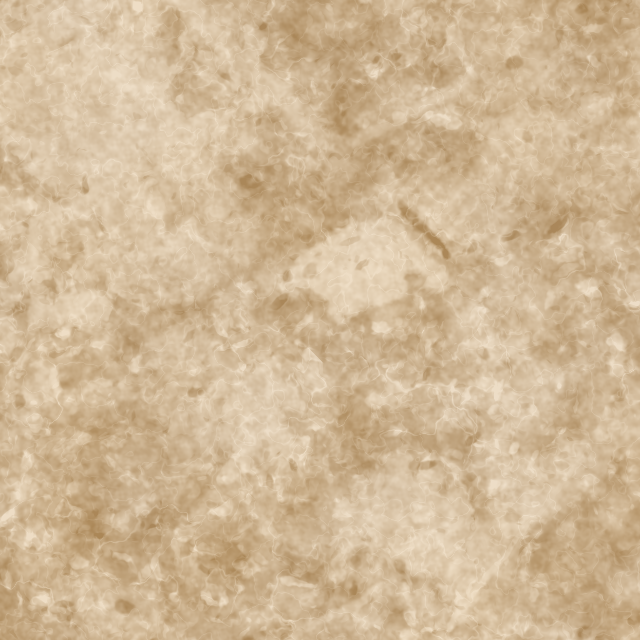
Write a WebGL 2 fragment shader that draws this texture.

```glsl
#version 300 es
precision highp float;
// Polished beige marble: warped noise gives the mottled ground, scattered
// ellipses give pale chips and dark pits, ridged noise gives hairline veins,
// and soft segments and ragged ellipses give the larger bands and patches.
uniform vec2 u_resolution;
out vec4 fragColor;

const vec3 UMBER = vec3(0.73, 0.61, 0.45);
const vec3 CREAM = vec3(0.91, 0.84, 0.74);
const mat2 TURN = mat2(0.8, 0.6, -0.6, 0.8);

float hash(vec2 p) {
  return fract(sin(dot(p, vec2(127.1, 311.7))) * 43758.5453);
}

float noise(vec2 p) {
  vec2 i = floor(p), f = fract(p);
  f = f * f * (3.0 - 2.0 * f);
  return mix(mix(hash(i), hash(i + vec2(1, 0)), f.x),
             mix(hash(i + vec2(0, 1)), hash(i + vec2(1, 1)), f.x), f.y);
}

// Layered noise centred on zero
float fbm(vec2 p, int octaves) {
  float sum = 0.0, total = 0.0, gain = 1.0;
  for (int i = 0; i < octaves; i++) {
    sum += gain * (noise(p) - 0.5);
    total += gain;
    gain *= 0.55;
    p = TURN * p * 2.03 + 17.3;
  }
  return sum / total;
}

// Thin bright lines where the noise crosses zero
float hairlines(vec2 p, float width) {
  return 1.0 - smoothstep(0.0, width, abs(fbm(p, 3)));
}

// Randomly turned ellipses, one per grid cell, kept with the given density
float flecks(vec2 p, float density, float softness, float seed) {
  vec2 cell = floor(p);
  float cover = 0.0;
  for (int y = -1; y <= 1; y++)
  for (int x = -1; x <= 1; x++) {
    vec2 id = cell + vec2(x, y);
    vec2 key = id + seed;
    vec2 d = p - id - vec2(hash(key + 3.1), hash(key + 7.7));
    float a = 6.2832 * hash(key + 11.3);
    d = mat2(cos(a), sin(a), -sin(a), cos(a)) * d;
    d.y *= 1.0 + 1.6 * hash(key + 19.9);
    float radius = mix(0.18, 0.5, hash(key + 23.5));
    float shape = 1.0 - smoothstep(radius - softness, radius + softness, length(d));
    float strength = mix(0.4, 1.0, hash(key + 31.7));
    cover = max(cover, shape * strength * step(hash(key + 41.9), density));
  }
  return cover;
}

float band(vec2 p, vec2 a, vec2 b, float width) {
  vec2 ab = b - a;
  float t = clamp(dot(p - a, ab) / dot(ab, ab), 0.0, 1.0);
  return 1.0 - smoothstep(0.3 * width, width, length(p - a - ab * t));
}

float patchShape(vec2 p, vec2 centre, vec2 radius, float ragged) {
  return 1.0 - smoothstep(0.75, 1.15, length((p - centre) / radius) + ragged);
}

void main() {
  vec2 p = gl_FragCoord.xy / u_resolution;
  vec2 bend = vec2(fbm(p * 14.0, 4), fbm(p * 14.0 + 40.0, 4));
  vec2 jitter = vec2(fbm(p * 60.0 + 5.0, 3), fbm(p * 60.0 + 71.0, 3));
  vec2 w = p + 0.045 * bend + 0.012 * jitter;
  vec2 q = p + 0.015 * bend + 0.008 * jitter;
  float grain = fbm(p * 95.0, 2);
  float cloud = fbm(w * 5.0 + 9.0, 4);

  // Mottled ground
  float tone = 0.34 + 0.8 * cloud + 1.15 * fbm(w * 26.0, 4) + 0.6 * grain;

  // Ragged pale patches
  float ragged = 2.2 * fbm(w * 20.0 + 30.0, 4);
  float pale = 0.4 * smoothstep(0.06, 0.2, fbm(w * 6.0 + 50.0, 4));
  pale = max(pale, 0.9 * patchShape(q, vec2(0.55, 0.58), vec2(0.10, 0.065), 0.7 * ragged));
  pale = max(pale, 0.6 * patchShape(q, vec2(0.13, 0.78), vec2(0.20, 0.22), 1.3 * ragged));
  pale = max(pale, 0.6 * patchShape(q, vec2(0.36, 0.34), vec2(0.09, 0.07), ragged));
  pale = max(pale, 0.7 * patchShape(q, vec2(0.12, 0.52), vec2(0.06, 0.04), ragged));
  pale = max(pale, 0.6 * patchShape(q, vec2(0.66, 0.19), vec2(0.10, 0.08), ragged));

  // Diagonal bands and a pale splinter
  pale = max(pale, 0.55 * band(q, vec2(0.72, 0.12), vec2(1.02, 0.37), 0.055));
  pale = max(pale, 0.6 * band(q, vec2(0.26, 1.02), vec2(0.49, 0.80), 0.026));
  pale = max(pale, 0.5 * band(q, vec2(0.56, 0.78), vec2(0.74, 0.88), 0.014));
  pale = max(pale, 0.5 * band(q, vec2(0.45, 0.0), vec2(0.61, 0.09), 0.010));
  pale = max(pale, 0.65 * band(q, vec2(0.70, 0.02), vec2(0.92, 0.30), 0.009));
  pale = max(pale, 0.8 * band(q, vec2(0.61, 0.64), vec2(0.69, 0.56), 0.022));
  tone = mix(tone, 0.95 + 0.5 * grain + 0.3 * cloud, pale);

  // Chips, denser toward the lower left
  float rich = mix(0.55, 0.25, smoothstep(0.2, 1.2, p.x + p.y));
  tone += 0.42 * (1.0 - pale) * flecks(w * 26.0, rich, 0.10, 2.0);
  tone += 0.30 * (1.0 - pale) * flecks(w * 58.0, 0.4, 0.16, 60.0);

  // Hairline veins, broken up by a slow mask
  float broken = smoothstep(-0.08, 0.15, fbm(p * 11.0 + 80.0, 3));
  tone += 0.30 * broken * (1.0 - pale) * hairlines(w * 17.0 + 13.0, 0.035);
  tone += 0.16 * hairlines(q * 34.0 + 23.0, 0.045);

  // Dark pits and the shadowed edge of the splinter
  tone -= 0.50 * flecks(q * 30.0 + 8.0, 0.08, 0.12, 120.0);
  tone -= 0.28 * flecks(w * 64.0, 0.16, 0.16, 200.0);
  tone -= 0.60 * band(q, vec2(0.625, 0.68), vec2(0.70, 0.60), 0.010);

  vec3 colour = mix(UMBER, CREAM, clamp(tone, -0.35, 1.12));
  colour += vec3(-0.01, 0.0, 0.02) * fbm(p * 9.0 + 3.0, 3);
  fragColor = vec4(colour, 1.0);
}
```
